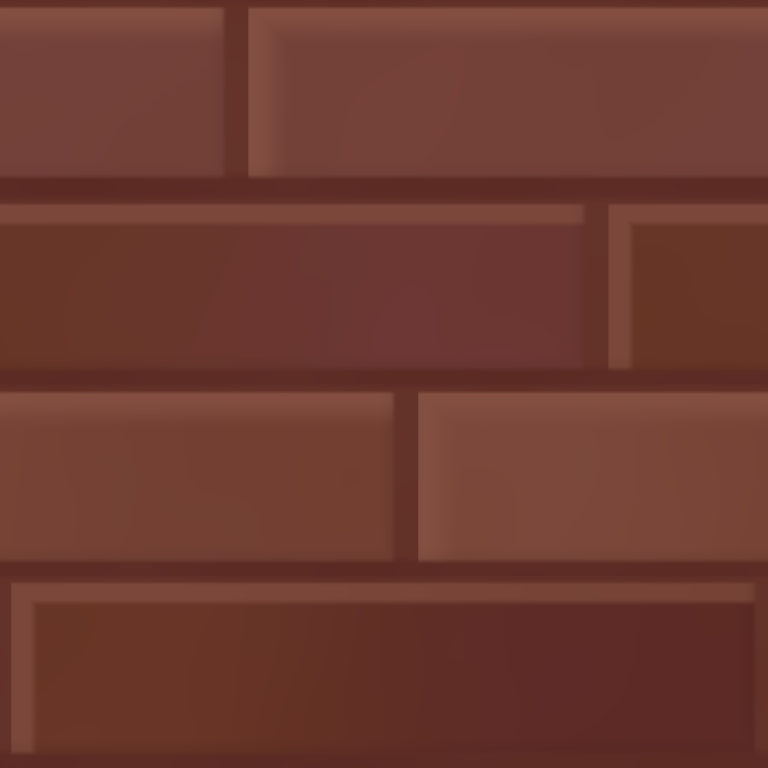
A Shadertoy shader for this pattern:

```glsl
// Running-bond wall of four long bevelled red-brown bricks, one per course.

// Slow mottling from layered sines, periodic across the canvas.
float mottle(vec2 p) {
    p *= 6.2831853;
    return 0.5 * sin(2.0 * p.x + 1.7 * sin(p.y))
         + 0.3 * sin(3.0 * p.y - p.x + 2.0)
         + 0.2 * sin(5.0 * p.x + 4.0 * p.y);
}

void mainImage(out vec4 fragColor, in vec2 fragCoord) {
    vec2 uv = fragCoord / iResolution.xy;
    uv.y = 1.0 - uv.y;
    float soft = max(0.006, 1.5 / iResolution.y);

    // Courses counted from the top, each with its own shift
    int course = int(clamp(floor(uv.y * 4.0), 0.0, 3.0));
    bool dark = course % 2 == 1;
    float shift = vec4(0.323, 0.792, 0.544, 0.014)[course];
    float top = vec4(0.010, 0.016, 0.011, 0.009)[course];
    vec2 p = vec2(fract(uv.x - shift), uv.y - float(course) * 0.25 - top);
    vec2 size = vec2(0.970, 0.232 - top);

    // Clay colour drifts from the head of each brick to its tail
    vec3 head[4] = vec3[4](vec3(0.455, 0.255, 0.220), vec3(0.405, 0.210, 0.150),
                           vec3(0.482, 0.280, 0.228), vec3(0.408, 0.208, 0.150));
    vec3 tail[4] = vec3[4](vec3(0.454, 0.254, 0.225), vec3(0.422, 0.214, 0.198),
                           vec3(0.450, 0.248, 0.198), vec3(0.366, 0.166, 0.148));
    vec3 clay = mix(head[course], tail[course], smoothstep(0.15, 0.75, p.x));
    clay += mottle(uv) * vec3(0.004, 0.003, 0.008);

    // Lit bevel on the top and left: crisp on dark courses, faded on light ones
    vec2 fade = dark ? vec2(0.020, 0.031) : vec2(0.006, 0.050);
    vec2 lit = 1.0 - smoothstep(vec2(fade.x), vec2(fade.y), p * vec2(0.85, 1.0));
    vec3 bevel = dark ? vec3(0.485, 0.283, 0.232) : vec3(0.518, 0.312, 0.258);
    if (course == 3) bevel -= vec3(0.015) * smoothstep(0.2, 0.9, p.x);
    vec3 brick = mix(clay, bevel, max(lit.x, lit.y) * 0.93);

    // Shaded falloff near the right and lower edges
    vec2 far = size - p;
    brick *= 1.0 - 0.05 * (1.0 - smoothstep(0.0, 0.022, min(far.x, far.y)));

    // Mortar, darkest in the shadow right under a brick
    vec3 mortar = mix(vec3(0.390, 0.196, 0.160), vec3(0.362, 0.170, 0.143),
                      smoothstep(-0.012, 0.004, p.y - size.y));
    mortar = mix(mortar, vec3(0.360, 0.168, 0.145), 1.0 - smoothstep(-0.016, 0.0, p.y));
    mortar += mottle(uv + 0.37) * 0.006;

    // Rectangular brick mask with softened edges
    vec2 near = smoothstep(vec2(-0.5 * soft), vec2(0.5 * soft), p);
    vec2 rest = smoothstep(vec2(-0.5 * soft), vec2(soft), far);
    float mask = near.x * near.y * rest.x * rest.y;

    fragColor = vec4(mix(mortar, brick, mask), 1.0);
}
```
